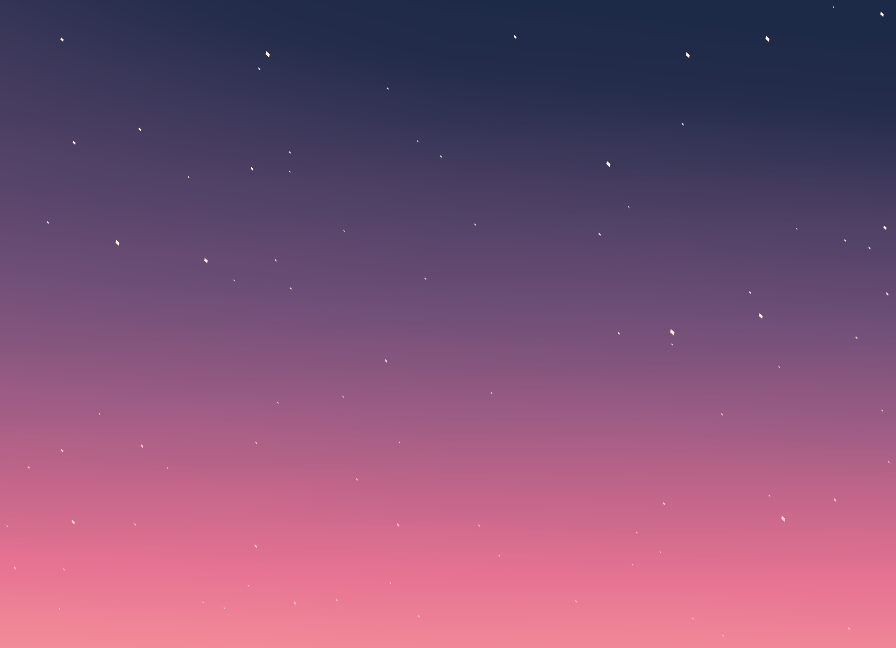
Give the GLSL for this background, as a Shadertoy shader.

```glsl
const int STOPS = 8;
const float STOP_DEPTH[STOPS] = float[](
    0.0, 0.11, 0.28, 0.485, 0.64, 0.76, 0.89, 1.02);
const vec3 STOP_COLOR[STOPS] = vec3[](
    vec3(0.115, 0.165, 0.28), vec3(0.14, 0.175, 0.295),
    vec3(0.28, 0.24, 0.38), vec3(0.44, 0.31, 0.47),
    vec3(0.61, 0.36, 0.52), vec3(0.76, 0.40, 0.54),
    vec3(0.905, 0.45, 0.575), vec3(0.95, 0.55, 0.60));
const vec3 CREAM = vec3(1.0, 0.95, 0.86);
const vec3 ROSE = vec3(1.0, 0.78, 0.79);

vec2 hash22(vec2 p) {
    vec3 q = fract(p.xyx * vec3(0.1031, 0.1030, 0.0973));
    q += dot(q, q.yzx + 33.33);
    return fract((q.xx + q.yz) * q.zy);
}

float valueNoise(vec2 p) {
    vec2 cell = floor(p);
    vec2 f = smoothstep(0.0, 1.0, p - cell);
    float low = mix(hash22(cell).x, hash22(cell + vec2(1.0, 0.0)).x, f.x);
    float high = mix(hash22(cell + vec2(0.0, 1.0)).x,
                     hash22(cell + 1.0).x, f.x);
    return mix(low, high, f.y);
}

// Dusk gradient, from depth 0 at the zenith to 1 at the horizon
vec3 skyColor(float depth) {
    vec3 color = STOP_COLOR[0];
    for (int i = 1; i < STOPS; i++) {
        float span = STOP_DEPTH[i] - STOP_DEPTH[i - 1];
        float blend = clamp((depth - STOP_DEPTH[i - 1]) / span, 0.0, 1.0);
        color = mix(color, STOP_COLOR[i], blend);
    }
    return color;
}

// Bands rise toward the left and sink toward the right, mostly up high
float bandShift(float x, float depth) {
    float high = 1.0 - depth;
    float left = max(0.5 - x, 0.0) * (0.34 * high * high * high + 0.04);
    float right = max(x - 0.5, 0.0) * (0.15 * high * high + 0.01);
    return left - right;
}

// Slim diamond leaning to the left
float diamond(vec2 p, float radius, float pixel) {
    vec2 leaning = vec2(p.x + 0.45 * p.y, p.y);
    float d = abs(leaning.x) * 1.5 + abs(leaning.y) - radius;
    return 1.0 - smoothstep(-0.8 * pixel, 0.8 * pixel, d);
}

// One jittered star per chosen cell; density varies with height
// and thins out around the middle column
float starLayer(vec2 p, float cells, vec2 density, vec2 radii,
                float lull, float middle, float seed, float pixel) {
    vec2 cell = floor(p * cells);
    vec2 center = (cell + 0.5) / cells;
    vec2 jitter = mix(vec2(0.1), vec2(0.9), hash22(cell + seed));
    vec2 pick = hash22(cell + seed + 57.0);
    float sides = smoothstep(0.08, 0.35, abs(center.x - middle));
    float chance = mix(density.x, density.y, center.y);
    chance *= mix(1.0 - lull, 1.0, sides);
    float radius = mix(radii.x, radii.y, pick.y * pick.y);
    vec2 offset = p - (cell + jitter) / cells;
    return step(pick.x, chance) * diamond(offset, radius, pixel);
}

void mainImage(out vec4 fragColor, in vec2 fragCoord) {
    vec2 uv = fragCoord / iResolution.xy;
    vec2 p = fragCoord / iResolution.y;
    float pixel = 1.0 / iResolution.y;
    float middle = 0.5 * iResolution.x / iResolution.y;

    // Sky with faint horizontal streaks
    float depth = 1.0 - uv.y;
    float streak = 0.012 * (valueNoise(p * vec2(3.0, 28.0)) - 0.5);
    vec3 color = skyColor(depth + bandShift(uv.x, depth) + streak);

    // Larger stars gather above, fine specks below
    float bright = starLayer(p, 7.0, vec2(0.0, 0.65),
                             vec2(0.0029, 0.0051), 0.8, middle, 11.0, pixel);
    float faint = starLayer(p, 12.0, vec2(0.70, 0.02),
                            vec2(0.0016, 0.0031), 0.1, middle, 83.0, pixel);
    vec3 starColor = mix(ROSE, CREAM, smoothstep(0.0, 0.6, uv.y));
    color = mix(color, starColor, max(bright, 0.85 * faint));

    fragColor = vec4(color, 1.0);
}
```
